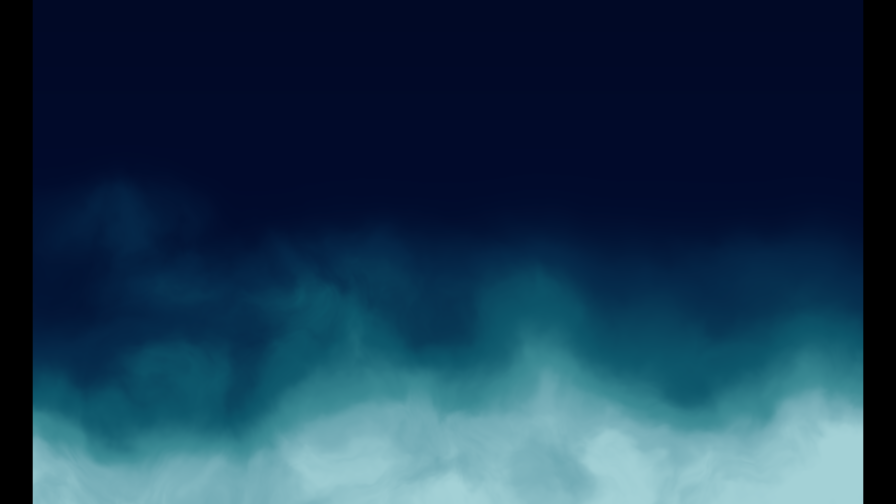
Give the GLSL for this background, as a Shadertoy shader.

```glsl
// Pale teal mist rising from the bottom of a deep navy field, between black side bars.
// A profile sets the height of the mist, soft puffs add wisps and hollows,
// warped fractal noise breaks them up, and a colour ramp tints the density.

const vec3 NAVY  = vec3(0.004, 0.040, 0.170);
const vec3 BLUE  = vec3(0.020, 0.160, 0.290);
const vec3 TEAL  = vec3(0.050, 0.340, 0.420);
const vec3 AQUA  = vec3(0.230, 0.540, 0.580);
const vec3 MIST  = vec3(0.460, 0.680, 0.720);
const vec3 FROST = vec3(0.640, 0.820, 0.840);
const float BAR_WIDTH = 0.0365;

float hash(vec2 p) {
    p = fract(p * vec2(0.1031, 0.1137));
    p += dot(p, p.yx + 33.33);
    return fract((p.x + p.y) * p.x * 7.31);
}

float valueNoise(vec2 p) {
    vec2 cell = floor(p);
    vec2 f = p - cell;
    f = f * f * f * (f * (f * 6.0 - 15.0) + 10.0);
    float low  = mix(hash(cell), hash(cell + vec2(1, 0)), f.x);
    float high = mix(hash(cell + vec2(0, 1)), hash(cell + vec2(1, 1)), f.x);
    return mix(low, high, f.y);
}

// Fractal noise, centred on zero
float fbm(vec2 p) {
    float sum = 0.0;
    float amplitude = 0.5;
    for (int i = 0; i < 5; i++) {
        sum += amplitude * (valueNoise(p) - 0.5);
        p = mat2(1.6, 1.2, -1.2, 1.6) * p + 17.3;
        amplitude *= 0.48;
    }
    return sum;
}

float bump(float x, float centre, float width) {
    float d = (x - centre) / width;
    return exp(-d * d);
}

float puff(vec2 p, vec2 centre, vec2 size) {
    vec2 d = (p - centre) / size;
    return exp(-dot(d, d));
}

// Height at which the mist is half dense
float mistTop(float x) {
    float top = mix(0.165, 0.275, smoothstep(0.25, 0.45, x));
    top += 0.045 * bump(x, 0.03, 0.06) - 0.03 * bump(x, 0.24, 0.06);
    top += 0.065 * bump(x, 0.61, 0.06) + 0.045 * bump(x, 0.90, 0.05);
    return top + 0.02 * bump(x, 0.73, 0.05);
}

// Faint clouds above the mist
float wisps(vec2 p) {
    float d = 0.15 * puff(p, vec2(0.12, 0.56), vec2(0.09, 0.08));
    d += 0.13 * puff(p, vec2(0.18, 0.45), vec2(0.06, 0.06));
    d += 0.24 * puff(p, vec2(0.37, 0.41), vec2(0.10, 0.10));
    d += 0.15 * puff(p, vec2(0.18, 0.25), vec2(0.09, 0.07));
    d += 0.10 * puff(p, vec2(0.29, 0.33), vec2(0.14, 0.16));
    d += 0.07 * puff(p, vec2(0.56, 0.43), vec2(0.07, 0.06));
    return d + 0.06 * puff(p, vec2(0.82, 0.48), vec2(0.07, 0.07));
}

// Brighter and darker pockets inside the mist
float pockets(vec2 p) {
    float d = 0.16 * puff(p, vec2(0.91, 0.09), vec2(0.10, 0.10));
    d += 0.07 * puff(p, vec2(0.50, 0.06), vec2(0.09, 0.08));
    d -= 0.17 * puff(p, vec2(0.77, 0.22), vec2(0.05, 0.07));
    return d - 0.07 * puff(p, vec2(0.48, 0.32), vec2(0.04, 0.07));
}

vec3 mistColour(float density) {
    vec3 c = mix(NAVY, BLUE, smoothstep(0.0, 0.22, density));
    c = mix(c, TEAL, smoothstep(0.18, 0.46, density));
    c = mix(c, AQUA, smoothstep(0.42, 0.72, density));
    c = mix(c, MIST, smoothstep(0.68, 0.92, density));
    return mix(c, FROST, smoothstep(0.88, 1.12, density));
}

void mainImage(out vec4 fragColor, in vec2 fragCoord) {
    vec2 uv = fragCoord / iResolution.xy;
    vec2 p = uv * vec2(16.0 / 9.0, 1.0);

    // Turbulence bends the shapes and varies their density
    vec2 warp = vec2(fbm(p * 5.0 + 3.1), fbm(p * 5.0 + 41.7));
    float turbulence = fbm(p * 7.0 + warp * 1.5 + 9.4);
    vec2 q = uv + warp * vec2(0.06, 0.09);

    float height = max(q.y, 0.0) / mistTop(q.x);
    float density = 1.0 / (1.0 + pow(height, 3.2));
    density *= 1.0 - smoothstep(0.35, 0.75, uv.y);
    density += wisps(q) * (1.0 + 1.2 * turbulence) + pockets(q);
    density *= 1.0 + 0.45 * turbulence;

    vec3 colour = mistColour(density);
    colour *= 1.0 - 0.12 * smoothstep(0.6, 1.0, uv.y);

    // Black bars on both sides
    float edge = 0.75 / iResolution.x;
    float side = min(uv.x, 1.0 - uv.x);
    colour *= smoothstep(BAR_WIDTH - edge, BAR_WIDTH + edge, side);
    fragColor = vec4(colour, 1.0);
}
```
